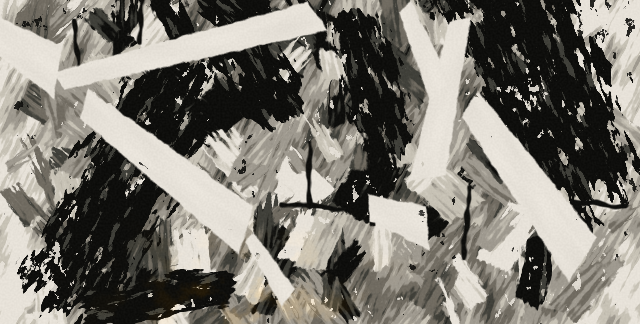
A Shadertoy shader for this background:

```glsl
// Abstract knife painting in black, greys and warm white.
// Scattered streaky strokes lie over a smeared ground; torn black masses,
// clean pale bands and thin ink lines are then laid on top of them.

const vec3 PAINT[6] = vec3[6](
    vec3(.055, .055, .047), vec3(.25, .25, .225), vec3(.44, .42, .38),
    vec3(.62, .60, .56), vec3(.78, .76, .71), vec3(.905, .885, .85));

// Segment ends, in units of the canvas height
const vec4 MASSES[8] = vec4[8](
    vec4(1.56, 1., 1.75, .53), vec4(.52, .68, .24, .16),
    vec4(.76, .82, .83, .71), vec4(1.1, .9, 1.2, .57),
    vec4(1.67, .22, 1.66, .1), vec4(.7, 1., .76, .95),
    vec4(.51, 1., .55, .91), vec4(.66, .12, .3, .04));
const float MASS_RADIUS[8] = float[8](.19, .14, .1, .08, .05, .07, .05, .06);

const vec4 BANDS[8] = vec4[8](
    vec4(.26, .68, .76, .29), vec4(1.42, .94, 1.32, .45),
    vec4(.18, .75, .98, .95), vec4(1.45, .68, 1.8, .2),
    vec4(1.14, .36, 1.32, .3), vec4(.77, .27, .89, .08),
    vec4(1.25, .98, 1.36, .72), vec4(-.05, .92, .18, .78));
const float BAND_WIDTH[8] = float[8](.058, .042, .04, .06, .05, .026, .032, .06);

const vec4 LINES[6] = vec4[6](
    vec4(.955, .56, .955, .36), vec4(.87, .37, 1.13, .352),
    vec4(1.45, .42, 1.43, .2), vec4(1.77, .378, 1.93, .364),
    vec4(.23, .94, .24, .8), vec4(.44, 1., .43, .87));

vec2 hash2(vec2 c) {
    vec3 v = fract(c.xyx * vec3(.1031, .1030, .0973));
    v += dot(v, v.yzx + 33.33);
    return fract((v.xx + v.yz) * v.zy);
}

float corner(vec2 cell, vec2 offset) {
    float a = 6.2832 * hash2(cell).x;
    return dot(vec2(cos(a), sin(a)), offset);
}

// Gradient noise, roughly -1 to 1
float noise(vec2 p) {
    vec2 c = floor(p), f = p - c, u = f * f * f * (f * (f * 6. - 15.) + 10.);
    vec2 e = vec2(0, 1);
    return 1.4 * mix(mix(corner(c, f), corner(c + e.yx, f - e.yx), u.x),
                     mix(corner(c + e, f - e), corner(c + 1., f - 1.), u.x), u.y);
}

float fbm(vec2 p) {
    float sum = 0., amp = .6;
    for (int i = 0; i < 5; i++) {
        sum += amp * noise(p);
        p = mat2(1.6, 1.2, -1.2, 1.6) * p + 7.3;
        amp *= .55;
    }
    return sum;
}

// Tone 0 (black) to 1 (white), with soft steps between the mixed paints
vec3 paint(float tone) {
    float t = clamp(tone * 6. - .5, 0., 4.999);
    int i = int(t);
    return mix(PAINT[i], PAINT[i + 1], smoothstep(.2, .8, fract(t)));
}

// Coordinates along and across a segment, from its middle
vec2 along(vec2 p, vec4 s) {
    vec2 u = normalize(s.zw - s.xy), o = p - .5 * (s.xy + s.zw);
    return vec2(dot(o, u), u.x * o.y - u.y * o.x);
}

float capsule(vec2 q, vec4 s, float r) {
    return length(vec2(max(abs(q.x) - .5 * distance(s.xy, s.zw), 0.), q.y)) - r;
}

void mainImage(out vec4 fragColor, in vec2 fragCoord) {
    vec2 p = fragCoord / iResolution.y;
    float aspect = iResolution.x / iResolution.y, aa = 1.2 / iResolution.y;

    // Smeared ground, paler toward the sides
    float side = smoothstep(.45, 1., abs(2. * p.x / aspect - 1.));
    vec2 g = vec2(p.x * .5 + p.y, p.y * .5 - p.x);
    vec3 col = paint(.5 + .35 * side + .6 * fbm(g * vec2(4, 9)) + .2 * noise(g * vec2(9, 70)));

    // Knife strokes, shrinking from the first to the last
    for (int i = 0; i < 150; i++) {
        float k = float(i);
        vec2 pos = hash2(vec2(k, 3.7)), look = hash2(vec2(k, 19.1)), dim = hash2(vec2(k, 41.3));
        float angle = (look.x < .4 ? .9 : look.x < .75 ? 2.25 : 1.57) + .6 * (dim.x - .5);
        vec2 u = vec2(cos(angle), sin(angle)), o = p - pos * vec2(aspect, 1);
        vec2 q = vec2(dot(o, u), u.x * o.y - u.y * o.x);
        vec2 size = mix(1.5, .55, k / 150.) * (vec2(.05, .018) + vec2(.08, .045) * dim.yx);
        q.x += (dim.y - .5) * q.y;
        float d = max(abs(q.x) - size.x, abs(q.y) - size.y);
        if (d > .03) continue;
        float streak = noise(q * vec2(9, 75) + k), rough = fbm(q * vec2(20, 32) + k * 3.);
        d += .014 * rough + .006 * streak;
        float wet = .6 * dim.x + .15 - .45 * q.x / size.x + .6 * streak + .5 * rough;
        float edge = smoothstep(.45, 1., abs(2. * pos.x - 1.));
        float tone = look.y + .4 * edge * (1. - look.y) + .16 * streak + .1 * rough;
        col = mix(col, paint(tone), smoothstep(aa, -aa, d) * smoothstep(-.1, .1, wet));
    }

    // Torn black masses, scraped through to the paint below
    for (int i = 0; i < 8; i++) {
        vec4 s = MASSES[i];
        float r = MASS_RADIUS[i], k = float(i) * 5.;
        vec2 q = along(p, s);
        float d = capsule(q, s, r);
        if (d > r) continue;
        d += r * (.75 * fbm(q * vec2(7, 12) + k) + .25 * noise(q * vec2(12, 75)));
        float torn = smoothstep(.3, .38, fbm(q * vec2(10, 24) + k + 7.));
        float sheen = smoothstep(.1, .5, fbm(q * vec2(8, 34) + k));
        col = mix(col, paint(.05 + .24 * sheen), smoothstep(aa, -aa, d) * (1. - torn));
    }

    // Splashes and scuffs gathered in patches
    float fleck = fbm(p * vec2(26, 20)) + .45 * noise(p * 3.5 + 4.);
    col = mix(col, PAINT[5], .9 * smoothstep(.55, .61, fleck));
    col = mix(col, PAINT[0], .9 * smoothstep(-.55, -.61, fleck));

    // Ochre glaze low in the middle
    vec2 glaze = (p - vec2(.78, .08)) / vec2(.32, .16);
    col += vec3(.11, .06, -.02) * exp(-dot(glaze, glaze)) * smoothstep(-.1, .4, fbm(p * 9.));

    // Pale bands with cut ends
    for (int i = 0; i < 8; i++) {
        vec4 s = BANDS[i];
        vec2 q = along(p, s);
        float halfLength = .5 * distance(s.xy, s.zw);
        float width = BAND_WIDTH[i] * (1. + .25 * q.x / halfLength);
        float d = max(abs(q.x + .4 * q.y) - halfLength, abs(q.y) - width);
        d += .006 * fbm(p * 24.);
        float worn = smoothstep(.55, .62, fbm(q * vec2(9, 22) + float(i)));
        vec3 pale = PAINT[5] + .02 * noise(q * vec2(5, 40));
        col = mix(col, pale, smoothstep(aa, -aa, d) * (1. - .8 * worn));
    }

    // Ink lines of uneven weight
    for (int i = 0; i < 6; i++) {
        vec2 q = along(p + .008 * noise(p * 14.), LINES[i]);
        float d = capsule(q, LINES[i], .007 + .005 * noise(p * 28.));
        col = mix(col, PAINT[0], smoothstep(aa, -aa, d));
    }

    fragColor = vec4(clamp(col + .02 * noise(p * 150.), 0., 1.), 1);
}
```
